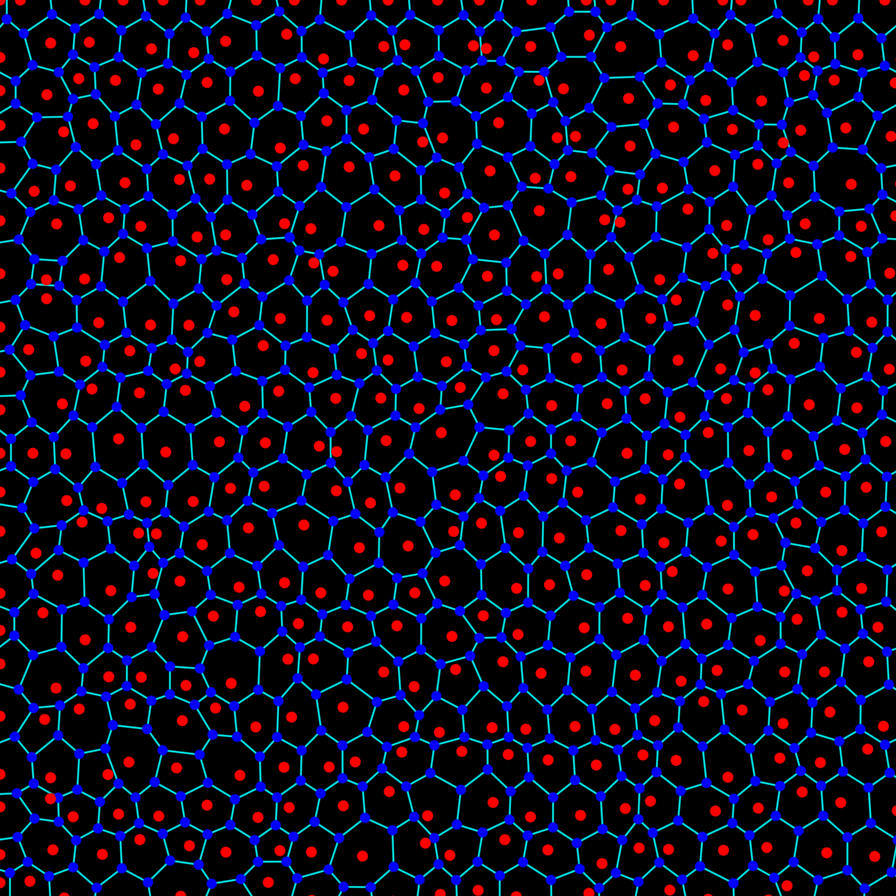
This pattern is drawn by a three.js fragment shader. Its source:

```glsl
// Irregular cell network: scattered sites (red) are joined into triangles, and
// the centroids of neighbouring triangles (blue) are linked by thin cyan lines.
// Sites come from a jittered grid; each grid quad is split by its Delaunay diagonal.

varying vec2 vUv;

const float CELLS = 20.0;          // sites across the canvas
const float JITTER = 0.37;         // site displacement, in grid cells
const float ROW_SHIFT = 0.2;       // alternating sideways shift of rows
const float SITE_RADIUS = 0.0061;  // lengths below are in canvas units
const float NODE_RADIUS = 0.0057;
const float LINE_HALF_WIDTH = 0.001;
const float SOFTNESS = 0.001;

const vec3 BACKGROUND = vec3(0.0, 0.0, 0.004);
const vec3 LINE_COLOR = vec3(0.0, 0.96, 0.97);
const vec3 NODE_COLOR = vec3(0.0, 0.0, 1.0);
const vec3 SITE_COLOR = vec3(1.0, 0.0, 0.0);

struct Quad {
  vec2 lower;   // centroid of the triangle on the bottom side
  vec2 upper;   // centroid of the triangle on the top side
  vec2 left;    // the same two centroids, picked by left and right side
  vec2 right;
};

vec2 hash22(vec2 p) {
  vec3 q = fract(vec3(p.xyx) * vec3(0.1031, 0.1030, 0.0973));
  q += dot(q, q.yzx + 33.33);
  return fract((q.xx + q.yz) * q.zy);
}

// Site position in grid units; the left column and top row lie on the border.
vec2 sitePosition(vec2 id) {
  vec2 h = hash22(id + 57.0);
  float angle = 6.28318 * h.x;
  vec2 site = id + JITTER * sqrt(h.y) * vec2(cos(angle), sin(angle));
  site.x += ROW_SHIFT * (2.0 * mod(id.y, 2.0) - 1.0);
  if (id.x == 0.0) site.x = 0.0;
  if (id.y == CELLS) site.y = CELLS;
  return site;
}

// Scaled cosine and sine of the interior angle at a corner.
vec2 cornerAngle(vec2 corner, vec2 next, vec2 prev) {
  vec2 u = next - corner;
  vec2 v = prev - corner;
  return vec2(dot(u, v), u.x * v.y - u.y * v.x);
}

Quad splitQuad(vec2 id) {
  vec2 a = sitePosition(id);
  vec2 b = sitePosition(id + vec2(1.0, 0.0));
  vec2 c = sitePosition(id + vec2(1.0, 1.0));
  vec2 d = sitePosition(id + vec2(0.0, 1.0));
  // Opposite angles summing to less than pi make a-c the Delaunay diagonal.
  vec2 atB = cornerAngle(b, c, a);
  vec2 atD = cornerAngle(d, a, c);
  bool rising = atB.y * atD.x + atB.x * atD.y > 0.0;
  vec2 lower = (a + b + (rising ? c : d)) / 3.0;
  vec2 upper = (c + d + (rising ? a : b)) / 3.0;
  return Quad(lower, upper, rising ? upper : lower, rising ? lower : upper);
}

float segmentDistance(vec2 p, vec2 a, vec2 b) {
  vec2 ab = b - a;
  float t = clamp(dot(p - a, ab) / max(dot(ab, ab), 1e-6), 0.0, 1.0);
  return distance(p, a + t * ab);
}

// Soft coverage of a shape of given radius, from a distance in grid units.
float coverage(float gridDistance, float radius) {
  return 1.0 - smoothstep(radius - SOFTNESS, radius + SOFTNESS, gridDistance / CELLS);
}

void main() {
  vec2 p = vUv * CELLS;
  vec2 base = floor(p);
  float lineDist = 10.0;
  float nodeDist = 10.0;
  float siteDist = 10.0;

  // Nearest line, node and site among the surrounding quads.
  for (int j = -2; j <= 1; j++) {
    for (int i = -2; i <= 1; i++) {
      vec2 id = base + vec2(float(i), float(j));
      Quad quad = splitQuad(id);
      Quad east = splitQuad(id + vec2(1.0, 0.0));
      Quad north = splitQuad(id + vec2(0.0, 1.0));
      lineDist = min(lineDist, segmentDistance(p, quad.lower, quad.upper));
      lineDist = min(lineDist, segmentDistance(p, quad.right, east.left));
      lineDist = min(lineDist, segmentDistance(p, quad.upper, north.lower));
      nodeDist = min(nodeDist, min(distance(p, quad.lower), distance(p, quad.upper)));
      siteDist = min(siteDist, distance(p, sitePosition(id)));
    }
  }

  // Layers from back to front.
  vec3 color = mix(BACKGROUND, LINE_COLOR, coverage(lineDist, LINE_HALF_WIDTH));
  color = mix(color, NODE_COLOR, coverage(nodeDist, NODE_RADIUS));
  color = mix(color, SITE_COLOR, coverage(siteDist, SITE_RADIUS));
  gl_FragColor = vec4(color, 1.0);
}
```
